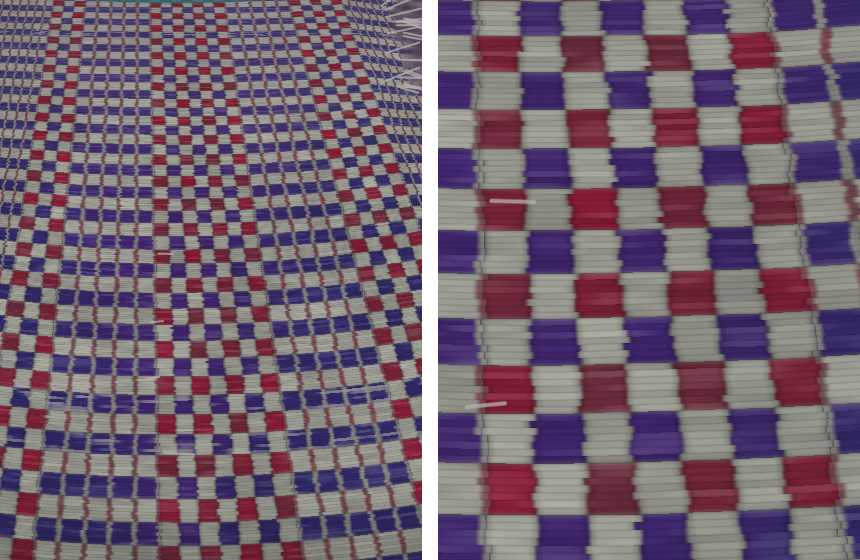
Left: the whole. Right: its middle third, enlarged.
Write a Shadertoy shader that draws this texture.

```glsl
// Woven reed mat in perspective: purple and red checks on pale straw, with frayed side edges.

float hash(vec2 p) {
    return fract(sin(dot(p, vec2(127.1, 311.7))) * 43758.5453);
}

float noise(vec2 p) {
    vec2 i = floor(p), f = fract(p);
    f = f * f * (3.0 - 2.0 * f);
    return mix(mix(hash(i), hash(i + vec2(1, 0)), f.x),
               mix(hash(i + vec2(0, 1)), hash(i + vec2(1, 1)), f.x), f.y);
}

float segment(vec2 p, vec2 a, vec2 b) {
    vec2 d = b - a;
    return length(p - a - d * clamp(dot(p - a, d) / dot(d, d), 0.0, 1.0));
}

// Column coordinate within its band: x = cell position, y = 1 for a checker band.
vec2 columnAt(float s) {
    if (s < -9.3) return vec2((s + 9.3) / 0.8, 0.0);
    if (s < -6.3) return vec2(s + 9.3, 1.0);
    if (s < 0.0) return vec2((s + 6.3) / 1.26, 0.0);
    if (s < 7.0) return vec2(s, 1.0);
    if (s < 13.3) return vec2((s - 7.0) / 1.26, 0.0);
    if (s < 18.3) return vec2(s - 13.3, 1.0);
    return vec2((s - 18.3) / 0.7, 0.0);
}

void mainImage(out vec4 fragColor, in vec2 fragCoord) {
    vec2 uv = fragCoord / iResolution.xy;
    vec2 p = vec2(uv.x * 0.755, 1.0 - uv.y);   // y runs down, towards the viewer
    float pixel = 1.0 / iResolution.y;

    // Perspective: columns fan out, rows grow and sag in the middle
    float colWidth = 0.0186 + 0.018 * p.y;
    float u = (p.x - 0.2695 - 0.017 * p.y) / colWidth;
    float dx = p.x - 0.3125;
    float y = p.y + mix(0.06, 0.171, smoothstep(0.0, 0.4, p.y)) * dx * dx;
    y -= 0.004 * max(u - 18.3, 0.0);
    y += 0.0012 * (noise(p * vec2(22.0, 9.0)) - 0.5);
    float k = 15.25 * log(1.0 + 3.36 * max(y, -0.2)) - 0.907;
    k += 0.2 * sin(3.1416 * clamp((k - 5.0) / 16.0, 0.0, 1.0));

    // Each row is a bundle of reeds whose dyed ends are ragged
    float row = floor(2.0 * k + 0.5);
    float fv = 2.0 * k + 0.5 - row;
    bool purpleRow = mod(row, 2.0) < 0.5;
    float reed = row * 7.0 + floor(fv * 7.0);
    float ragged = noise(vec2(u * 1.3, reed * 7.31)) - 0.5;
    vec2 column = columnAt(u + 0.2 * ragged);
    float cell = floor(column.x);
    float d = 0.5 - abs(fract(column.x) - 0.5);
    float soft = 0.05 + 0.7 * pixel / colWidth;

    // Dye coverage
    float dyed;
    if (column.y > 0.5) {
        bool filled = (mod(cell, 2.0) < 0.5) != purpleRow;
        dyed = smoothstep(-soft, soft, filled ? d : -d);
    } else if (purpleRow) {
        dyed = smoothstep(-soft, soft, d - 0.1);
    } else {
        dyed = 0.6 * (1.0 - smoothstep(0.03, 0.09 + soft, d));
    }
    float rowSoft = 0.08 + 60.0 * pixel * 0.8 / (1.0 + 3.36 * p.y);
    float rowEdge = smoothstep(-0.05, rowSoft, min(fv, 1.0 - fv));
    dyed *= mix(0.45, 1.0, rowEdge);

    // Worn rows and undyed reeds
    float worn = step(0.86, hash(vec2(row, 3.7)));
    float streak = noise(vec2(u * 0.7, reed * 3.17 + 9.0));
    dyed *= 1.0 - (0.15 + 0.5 * worn) * smoothstep(0.5, 0.85, streak);

    // Colours
    float tint = hash(vec2(cell + floor(u / 6.0) * 17.0, row));
    vec3 straw = mix(vec3(0.52, 0.51, 0.50), vec3(0.66, 0.67, 0.62), 0.25 + 0.75 * streak);
    straw *= 0.94 + 0.1 * tint;
    straw = mix(straw, vec3(0.50, 0.48, 0.51), 0.35 * smoothstep(0.3, 0.0, p.y));
    vec3 purple = mix(vec3(0.25, 0.15, 0.43), vec3(0.19, 0.16, 0.40),
                      smoothstep(0.15, 0.4, abs(dx) + 0.2 * p.y));
    purple = mix(purple, vec3(0.27, 0.24, 0.42), 0.7 * smoothstep(0.45, 0.0, p.y));
    vec3 red = mix(vec3(0.54, 0.11, 0.21), vec3(0.41, 0.17, 0.23), tint);
    vec3 color = mix(straw, (purpleRow ? purple : red) * (0.88 + 0.25 * streak), dyed);

    // Relief: reed lines, rounded cells, dark seams between rows
    float detail = smoothstep(0.0, 0.4, p.y);
    color *= 1.0 - 0.1 * detail * smoothstep(0.25, 0.5, abs(fract(fv * 7.0) - 0.5));
    color *= mix(0.84, 1.0, smoothstep(0.0, 0.2, d));
    color *= mix(0.83, 1.0, rowEdge);
    color *= 0.95 + 0.1 * noise(p * 9.0);
    color *= 1.0 - 0.12 * smoothstep(0.8, 1.0, p.y);

    // Floor behind the frayed upper right corner
    float fray = p.x - 0.695 - 0.15 * p.y + 0.02 * (noise(vec2(p.y * 90.0, 2.0)) - 0.5);
    float corner = smoothstep(0.0, 0.012, fray) * (1.0 - smoothstep(0.13, 0.19, p.y));
    vec3 ground = mix(vec3(0.25, 0.19, 0.27), vec3(0.48, 0.43, 0.48), noise(p * vec2(40.0, 130.0)));
    color = mix(color, ground, 0.85 * corner);

    // Loose straws: a fringe at the corner, and a few on the mat
    for (int i = 0; i < 26; i++) {
        float n = float(i);
        float a = hash(vec2(n, 1.0)), b = hash(vec2(n, 2.0)), c = hash(vec2(n, 5.0));
        bool fringe = i < 22;
        vec2 start = fringe ? vec2(0.68 + 0.05 * a, 0.005 + 0.16 * b)
                            : vec2(0.22 + 0.2 * a, 0.3 + 0.56 * b);
        vec2 along = fringe ? vec2(0.03 + 0.05 * c, 0.05 * (a - 0.6)) : vec2(0.06 * c, 0.04 * (a - 0.3));
        float line = 1.0 - smoothstep(0.0006, 0.0012 + pixel, segment(p, start, start + along));
        color = mix(color, vec3(0.71, 0.70, 0.69), 0.75 * line);
    }

    // Teal strip beyond the far edge
    float far = 1.0 - smoothstep(0.004, 0.008, p.y + 0.25 * dx * dx);
    color = mix(color, vec3(0.18, 0.42, 0.42), 0.8 * far);

    fragColor = vec4(color, 1.0);
}
```
